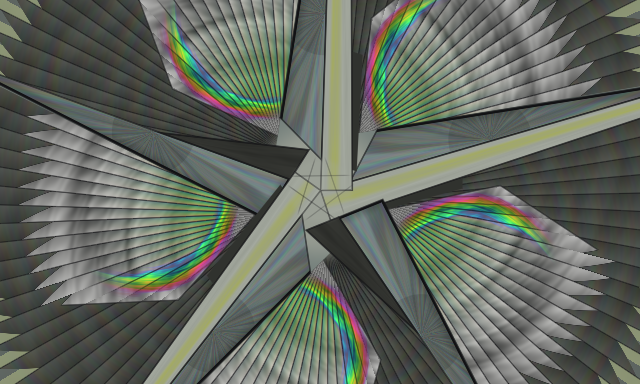
Reproduce this background procedurally as a WebGL 1 fragment shader.

```glsl
precision highp float;
// Five-armed pinwheel of pale beams and streaked panels over feathered fans with rainbow arcs.

uniform vec2 u_resolution;

// Layout: the canvas is UNITS high, measured from the pinwheel centre.
const float UNITS = 4.6;
const vec2 CENTER = vec2(0.501, 0.504);
const float TURN = 1.256637;
const vec2 HUB = vec2(0.90, -0.42);
const vec2 RIB_ORIGIN = vec2(0.60, -0.10);
const vec2 FAN_CORNER = vec2(2.15, 0.06);
const vec2 FAN_TIP = vec2(3.53, -0.85);
const vec2 WEDGE_TIP = vec2(2.03, 0.61);
const float RIB_STEP = 0.068;
const float RIB_START = 0.2934;
const float FAN_RADIUS = 3.64;
const float TOOTH = 0.42;
const float BEAM_SLOPE = 0.29;

const vec3 DARK = vec3(0.25, 0.26, 0.24);
const vec3 WEDGE = vec3(0.19, 0.195, 0.18);
const vec3 PANEL = vec3(0.39, 0.425, 0.41);
const vec3 PALE = vec3(0.62, 0.64, 0.60);
const vec3 STRIPE = vec3(0.64, 0.67, 0.30);
const vec3 INK = vec3(0.07, 0.07, 0.08);

float pixel;

// Layered sines: slow along x, quick along y.
float waves(vec2 q) {
  float sum = 0.0, amp = 0.5;
  for (int i = 0; i < 4; i++) {
    sum += amp * sin(q.y + 1.8 * sin(q.x + 0.37 * q.y + 1.7 * float(i)));
    q = q * 1.83 + vec2(1.3, 2.1);
    amp *= 0.62;
  }
  return sum;
}

vec3 tintWaves(vec2 q) {
  return vec3(waves(q), waves(q + vec2(0.4, 0.6)), waves(q + vec2(0.8, 1.2)));
}

vec3 spectrum(float hue) {
  return 0.5 + 0.5 * cos(6.2832 * (hue + vec3(0.0, 0.33, 0.67)));
}

// Signed distance from the line a-b, positive on its left.
float side(vec2 p, vec2 a, vec2 b) {
  vec2 d = normalize(b - a);
  return d.x * (p.y - a.y) - d.y * (p.x - a.x);
}

float cover(float d) { return smoothstep(-pixel, pixel, d); }

float stroke(float d, float w) {
  return 1.0 - smoothstep(w, w + 1.6 * pixel, abs(d));
}

// Dark feather ground, and the ribbed fan with its rainbow arc.
vec3 drawFan(vec3 col, vec2 p) {
  vec2 h = p - RIB_ORIGIN;
  float r = length(p), hr = length(h), angle = atan(h.y, h.x);
  float hubDist = length(p - HUB);
  float rib = (RIB_START - angle) / RIB_STEP;
  float f = fract(rib), id = floor(rib);
  float ribLine = stroke(min(f, 1.0 - f) * RIB_STEP * hr, 0.001);
  float sector = cover(side(p, HUB, HUB + vec2(0.46, -0.888)))
               * cover(-side(p, vec2(0.0), vec2(1.0, BEAM_SLOPE)));

  vec3 ground = DARK * (0.88 + 0.34 * f) + 0.03 * tintWaves(vec2(angle * 9.0, hr * 14.0));
  float rim = cover(r - 3.98 - TOOTH * f);
  ground = mix(ground, mix(PALE * vec3(1.0, 1.03, 0.85), PANEL, step(0.5, f)), rim * 0.8);
  ground = mix(ground, INK, 0.55 * ribLine);

  // Blades
  float edge = min(FAN_RADIUS - TOOTH * f - r, -side(p, vec2(0.4, -0.31), FAN_CORNER));
  edge = min(edge, -side(p, FAN_CORNER, FAN_TIP));
  float bright = exp(-1.3 * (r - 2.6) * (r - 2.6));
  float tone = 0.43 + 0.12 * bright - 0.20 * (f - 0.5);
  tone += (0.06 + 0.14 * bright) * waves(vec2(angle * 5.0 + 0.5 * id, hr * 8.0 + 0.8 * f));
  vec3 blade = vec3(tone) * vec3(1.0, 1.0, 0.99);

  // Coloured slits near the hub, then the rainbow arc
  float bend = p.x - 1.78;
  float arc = (p.y + 0.10 + 0.5 * bend * bend) / sqrt(1.0 + bend * bend);
  float slits = exp(-1.3 * hubDist * hubDist) * (1.0 - smoothstep(-0.15, 0.05, arc));
  vec3 slitColor = mix(vec3(tone), spectrum(-0.08 - 0.44 * f), 0.6);
  blade = mix(blade, slitColor, 0.7 * slits);
  float grain = waves(vec2(p.x * 5.0, arc * 28.0));
  float band = 1.0 - smoothstep(0.06, 0.18, abs(arc + 0.07 + 0.04 * grain));
  band *= smoothstep(0.9, 1.15, p.x) * (1.0 - smoothstep(2.3, 2.85, p.x));
  vec3 glow = spectrum(arc * 3.4 - 0.02 + 0.2 * grain);
  glow = mix(vec3(0.48), glow, 0.72) * (0.85 + 0.4 * grain);
  blade = mix(blade, glow, 0.9 * band);
  float ribs = ribLine * (1.0 - smoothstep(-0.1, 0.12, arc));
  blade = mix(blade, INK, 0.6 * ribs);

  col = mix(col, ground, sector);
  col = mix(col, blade, sector * cover(edge));
  return mix(col, INK, 0.5 * sector * stroke(edge, 0.002));
}

// Streaked panel with either a pale beam or a broad dark wedge beside it.
vec3 drawArm(vec3 col, vec2 p, bool broad) {
  float top = side(p, vec2(0.0), vec2(1.0, BEAM_SLOPE));
  float outer = -side(p, vec2(0.68, 0.73), vec2(3.83, 1.23));
  vec2 endLow = broad ? vec2(0.40, -0.31) : vec2(0.36, 0.12);
  vec2 endHigh = broad ? vec2(0.33, 0.70) : vec2(0.68, 0.73);
  float end = -side(p, endLow, endHigh);

  vec2 t = p - WEDGE_TIP;
  float reach = length(t), ray = atan(t.y, -t.x);
  vec3 panel = PANEL + 0.065 * tintWaves(vec2(reach * 2.5, ray * 38.0));
  float light = 1.0 - smoothstep(-0.14, -0.11, ray);
  panel += vec3(0.05, 0.07, 0.08) * light * step(t.x, 0.0);
  panel *= 1.0 - 0.12 * cover(0.5 - reach);
  float rimDist = broad ? min(outer, end) : outer;
  panel *= 0.8 + 0.2 * smoothstep(0.0, 0.15, rimDist);
  panel = mix(panel, INK, stroke(rimDist, 0.022));
  float shape = min(top, min(outer, end));
  col = mix(col, panel, cover(shape));
  col = mix(col, INK, 0.6 * stroke(shape, 0.003));

  if (broad) {
    float wedge = min(min(-top, end), side(p, endLow, WEDGE_TIP));
    vec3 shade = WEDGE * (1.0 + 0.12 * waves(vec2(reach * 2.0, ray * 30.0)));
    col = mix(col, shade, cover(wedge));
    return mix(col, INK, 0.7 * stroke(wedge, 0.004));
  }

  float sliver = min(side(p, vec2(0.35, -0.34), vec2(1.65, 0.01)), -top);
  sliver = min(sliver, min(1.70 - p.x, p.x - 0.35));
  col = mix(col, WEDGE, cover(sliver));
  float low = side(p, vec2(0.12, -0.36), vec2(3.12, 0.63));
  float beam = min(min(low, -top), side(p, vec2(0.0), vec2(0.12, -0.36)));
  float u = -top / max(low - top, 0.01);
  float grain = waves(vec2(p.x * 1.5, u * 14.0));
  float stripe = smoothstep(0.15, 0.30, u) * (1.0 - smoothstep(0.45, 0.68, u));
  vec3 body = mix(PALE + 0.02 * grain, STRIPE, stripe * (0.6 + 0.2 * grain));
  col = mix(col, body, cover(beam));
  return mix(col, INK, 0.7 * stroke(beam, 0.003));
}

void main() {
  pixel = 0.7 * UNITS / u_resolution.y;
  vec2 p = (gl_FragCoord.xy - CENTER * u_resolution) / u_resolution.y * UNITS;
  float c = cos(TURN), s = sin(TURN);
  mat2 turnBack = mat2(c, -s, s, c);
  vec3 col = PANEL * 1.2;

  vec2 q = p;
  for (int k = 0; k < 5; k++) {
    col = drawFan(col, q);
    q = turnBack * q;
  }

  // Pale core beneath the arms
  float r = length(p);
  col = mix(col, PALE * 0.95, 1.0 - smoothstep(0.55, 0.95, r));
  q = p;
  for (int k = 0; k < 5; k++) {
    col = drawArm(col, q, k == 2 || k == 4);
    q = turnBack * q;
  }

  // Crossing facets at the core
  for (int k = 0; k < 5; k++) {
    float facet = side(q, vec2(0.0, -0.22), vec2(0.4, 0.08));
    float inside = 1.0 - smoothstep(0.32, 0.42, r);
    col = mix(col, PALE * 1.04, 0.1 * inside * cover(facet));
    col = mix(col, INK, 0.3 * inside * stroke(facet, 0.001));
    q = turnBack * q;
  }
  gl_FragColor = vec4(clamp(col, 0.0, 1.0), 1.0);
}
```
